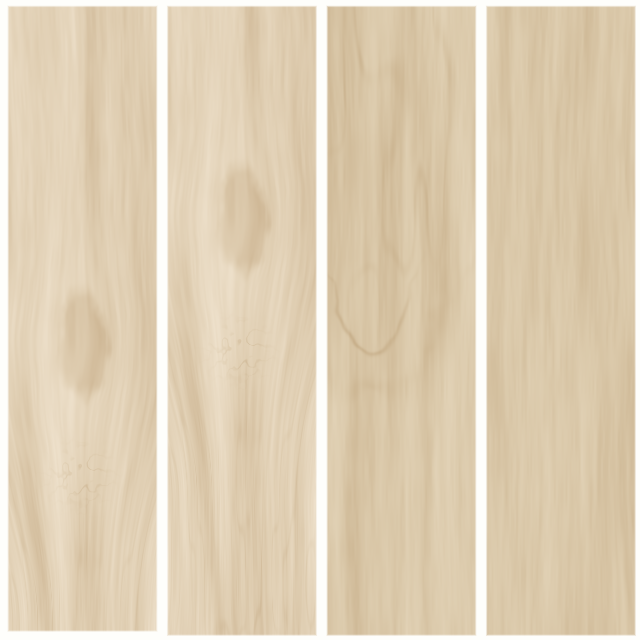
This texture is drawn by a WebGL 1 fragment shader. Its source:

```glsl
precision highp float;
// Four upright pale wood planks in one row, parted by narrow white gaps.
// Stretched value noise makes the grain, bent around a knot on the first two
// planks; the third carries curved arch lines and the fourth is straight.

uniform vec2 u_resolution;

const float PLANKS = 4.0;
const float PITCH = 0.2492;
const float FIRST_CENTER = 0.1289;
const float HALF_WIDTH = 0.1160;
const float TOP = 0.990;
const float BOTTOM = 0.0075;
const float FIRST_BOTTOM = 0.0140;
const float EDGE_SOFT = 0.0022;
const float KNOT_Y = 0.466;
const float KNOT_RISE = 0.195;     // second plank has the same figure, higher up
const vec2 KNOT_SIZE = vec2(0.038, 0.085);
const vec2 ARCH_FOOT = vec2(-0.045, 0.443);
const float ARCH_BEND = 28.0;

const vec3 GAP = vec3(0.995, 0.995, 0.985);
const vec3 DARK = vec3(0.785, 0.685, 0.545);
const vec3 MID = vec3(0.873, 0.803, 0.692);
const vec3 LIGHT = vec3(0.940, 0.890, 0.810);
const vec3 OLIVE_TINT = vec3(0.985, 0.985, 0.970);

float hash(vec2 p) {
  return fract(sin(dot(p, vec2(127.1, 311.7))) * 43758.5453);
}

float noise(vec2 p) {
  vec2 i = floor(p);
  vec2 f = fract(p);
  f = f * f * (3.0 - 2.0 * f);
  return mix(mix(hash(i), hash(i + vec2(1.0, 0.0)), f.x),
             mix(hash(i + vec2(0.0, 1.0)), hash(i + vec2(1.0, 1.0)), f.x), f.y);
}

float fbm(vec2 p) {
  float sum = 0.0;
  float gain = 0.5;
  for (int i = 0; i < 3; i++) {
    sum += gain * noise(p);
    p = p * 2.03 + 17.3;
    gain *= 0.5;
  }
  return sum / 0.875;
}

float bump(float d, float width) {
  return exp(-d * d / (width * width));
}

// Thin line where a noise value crosses its middle
float vein(float n, float width) {
  return 1.0 - smoothstep(0.0, width, abs(n - 0.5));
}

// Grain shared by all planks, in bent coordinates
float grain(vec2 p, float seed) {
  vec2 s = vec2(seed * 13.7, seed * 7.9);
  float bands = fbm(p * vec2(36.0, 2.2) + s);
  float streaks = noise(p * vec2(150.0, 6.0) + s);
  float fibres = noise(p * vec2(330.0, 24.0) + s);
  return 0.62 * (bands - 0.5) + 0.17 * (streaks - 0.5) + 0.12 * (fibres - 0.5);
}

// Knot, pale hollow, crack marks and dark flank; p is relative to the knot
float knottedTone(vec2 p) {
  float rough = fbm(p * vec2(40.0, 18.0) + 5.0) - 0.5;
  float k = length((p - vec2(0.003, 0.0)) / KNOT_SIZE) + 0.6 * rough;
  float below = 1.0 - smoothstep(-0.45, -0.08, p.y);
  float u = p.x * (1.0 - 0.45 * exp(-0.4 * k * k)) * (1.0 + 0.8 * below);
  u += 0.014 * (noise(vec2(p.x * 10.0, p.y * 7.0)) - 0.5);

  float tone = 0.55 + grain(vec2(u, p.y), 1.0);
  float hollow = length((p - vec2(0.0, -0.10)) / vec2(0.065, 0.20));
  tone += 0.22 * exp(-hollow * hollow);
  tone -= 0.38 * (1.0 - smoothstep(0.65, 1.15, k));
  tone -= 0.15 * bump(p.x - 0.012, 0.018) * smoothstep(0.1, 0.3, p.y);
  tone -= 0.22 * bump(p.x + 0.11 + 0.12 * p.y, 0.015) * (1.0 - smoothstep(-0.12, 0.05, p.y));

  float crack = vein(fbm(p * vec2(48.0, 42.0) + 9.0), 0.07);
  tone -= 0.30 * crack * bump(length(p - vec2(-0.003, -0.208)), 0.038);
  float veins = vein(noise(vec2(u * 42.0, p.y * 7.0) + 31.0), 0.09);
  return tone - 0.20 * veins * below * noise(p * vec2(30.0, 12.0));
}

// Straighter grain, with nested arches where arched is 1
float plainTone(vec2 p, float seed, float arched) {
  float u = p.x + 0.016 * (noise(vec2(p.x * 8.0, p.y * 4.0) + seed) - 0.5);
  float tone = 0.46 + 0.85 * grain(vec2(u, p.y), seed);
  vec2 a = p - ARCH_FOOT;
  a += 0.014 * (vec2(noise(p * 45.0), noise(p * 45.0 + 20.0)) - 0.5);
  float slope = sqrt(1.0 + pow(2.0 * ARCH_BEND * a.x, 2.0));
  float rise = (a.y - ARCH_BEND * a.x * a.x) / slope;
  float fade = bump(a.y - 0.02, 0.09) * (0.4 + 0.6 * noise(p * 32.0));
  float arches = bump(rise, 0.004) + 0.5 * bump(rise + 0.042, 0.009);
  float veins = vein(noise(vec2(u * 38.0, p.y * 6.0) + seed * 3.0), 0.09);
  veins *= smoothstep(0.4, 0.75, p.y) * noise(p * vec2(26.0, 9.0));
  return tone - arched * (0.38 * arches * fade + 0.22 * veins);
}

void main() {
  vec2 uv = gl_FragCoord.xy / u_resolution;
  float id = clamp(floor((uv.x - FIRST_CENTER) / PITCH + 0.5), 0.0, PLANKS - 1.0);
  vec2 p = vec2(uv.x - FIRST_CENTER - id * PITCH, uv.y);

  // Wood tone and colour
  float plain = step(1.5, id);
  float knotted = knottedTone(p - vec2(0.0, KNOT_Y + KNOT_RISE * id));
  float tone = mix(knotted, plainTone(p, id + 2.0, 1.0 - step(2.5, id)), plain);
  tone = clamp(tone, 0.0, 1.0);
  vec3 wood = mix(mix(DARK, MID, min(tone * 2.0, 1.0)), LIGHT, max(tone * 2.0 - 1.0, 0.0));
  wood *= mix(vec3(1.0), OLIVE_TINT, plain);

  // Plank outline over the white gap
  float bottom = mix(FIRST_BOTTOM, BOTTOM, step(0.5, id));
  float inside = min(HALF_WIDTH - abs(p.x), min(TOP - p.y, p.y - bottom));
  gl_FragColor = vec4(mix(GAP, wood, smoothstep(-EDGE_SOFT, EDGE_SOFT, inside)), 1.0);
}
```
